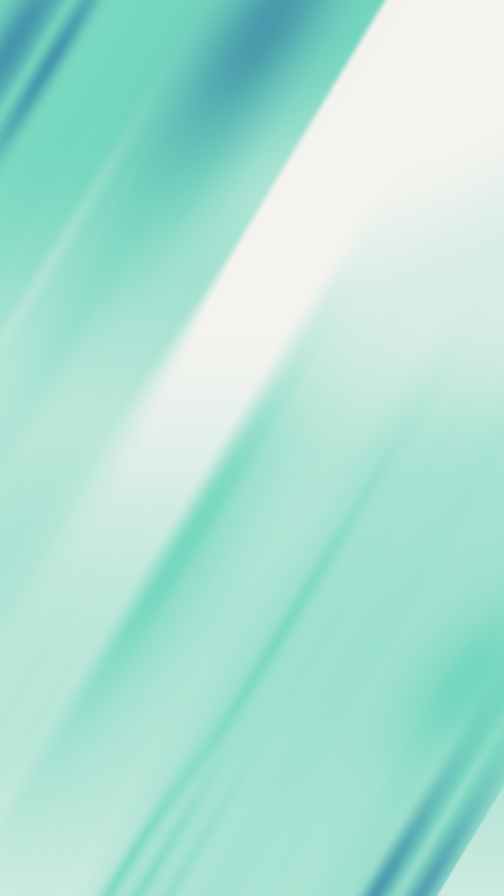
Give the GLSL for this background, as a WebGL 2 fragment shader.

```glsl
#version 300 es
precision highp float;

uniform vec2 u_resolution;
out vec4 outColor;

#define ASPECT 0.5625
#define SLANT 0.605
#define LEFT_EDGE -0.175
#define MID_EDGE -0.055
#define RIGHT_EDGE 0.488
#define GRAIN 0.022
#define PAPER vec3(0.957, 0.953, 0.940)
#define MINT vec3(0.440, 0.840, 0.740)
#define OCEAN vec3(0.250, 0.560, 0.660)

float bell(float x, float center, float width) {
    float d = (x - center) / width;
    return exp(-d * d);
}

// q.x runs across the slanted bands, q.y runs up the canvas
float streak(vec2 q, vec2 center, vec2 size) {
    return bell(q.x, center.x, size.x) * bell(q.y, center.y, size.y);
}

// Fine brushed lines from layered sines
float brushed(vec2 q) {
    float sum = 0.0, gain = 0.5, freq = 55.0;
    for (int i = 0; i < 4; i++) {
        float phase = float(i) * 2.3;
        sum += gain * sin(q.x * freq + phase + 0.8 * sin(q.y * 5.0 + phase));
        freq *= 1.83;
        gain *= 0.65;
    }
    return sum;
}

float leftPanel(vec2 q) {
    float ink = 0.40 + 0.55 * smoothstep(0.50, 0.86, q.y);
    ink += 0.15 * bell(q.y, 0.37, 0.13);
    ink *= smoothstep(-0.12, 0.25, q.y);
    ink -= 0.38 * smoothstep(-0.28, LEFT_EDGE, q.x) * bell(q.y, 0.80, 0.10);
    ink -= 0.20 * streak(q, vec2(-0.370, 0.74), vec2(0.010, 0.14));
    ink += 0.10 * streak(q, vec2(-0.300, 0.62), vec2(0.025, 0.14));
    return ink;
}

float gapPanel(vec2 q) {
    float ink = 0.45 * (1.0 - smoothstep(0.25, 0.66, q.y));
    return ink * smoothstep(-0.14, 0.20, q.y);
}

float rightPanel(vec2 q, float x) {
    float lift = q.y - 0.5 * max(x - 0.39, 0.0);
    float ink = 0.22 * (1.0 - smoothstep(0.62, 0.79, lift));
    ink += 0.34 * (1.0 - smoothstep(0.46, 0.66, q.y));
    ink += 0.09 * bell(q.y, 0.28, 0.17);
    float pale = 1.0 - smoothstep(0.06, 0.15, q.x);
    ink -= 0.14 * pale * (1.0 - smoothstep(0.40, 0.70, q.y));
    ink *= mix(1.0, smoothstep(-0.25, 0.15, q.y), pale);

    // Dense fold along the middle edge
    float fold = exp(-max(q.x + 0.032, 0.0) / 0.045);
    ink += 0.46 * fold * bell(q.y, 0.38, 0.20);
    ink += 0.10 * streak(q, vec2(-0.022, 0.46), vec2(0.012, 0.18));

    // Narrow ridge and its lower branches
    float ridge = 0.137 - 0.018 * (1.0 - smoothstep(0.0, 0.22, q.y));
    ink += 0.24 * streak(q, vec2(ridge, 0.27), vec2(0.010, 0.20));
    for (int i = 0; i < 3; i++) {
        float k = float(i);
        vec2 center = vec2(0.120 + 0.034 * k, -0.01);
        ink += (0.32 - 0.08 * k) * streak(q, center, vec2(0.009, 0.13));
    }

    // Lower right glow with bright seams
    ink += 0.30 * streak(q, vec2(0.375, 0.24), vec2(0.055, 0.08));
    ink += 0.35 * streak(q, vec2(0.440, 0.08), vec2(0.050, 0.19));
    ink -= 0.22 * streak(q, vec2(0.444, 0.08), vec2(0.008, 0.13));
    ink -= 0.12 * streak(q, vec2(0.398, 0.10), vec2(0.010, 0.13));
    return ink;
}

float oceanTint(vec2 q) {
    float tint = 0.85 * streak(q, vec2(-0.290, 0.97), vec2(0.060, 0.13));
    tint += 0.90 * streak(q, vec2(-0.560, 0.95), vec2(0.028, 0.14));
    tint += 0.85 * streak(q, vec2(-0.506, 0.93), vec2(0.013, 0.11));
    tint += 0.85 * streak(q, vec2(0.418, -0.01), vec2(0.014, 0.13));
    tint += 0.75 * streak(q, vec2(0.469, -0.01), vec2(0.015, 0.12));
    tint *= 1.0 - 0.65 * bell(q.x, -0.527, 0.007);
    return clamp(tint, 0.0, 1.0);
}

void main() {
    vec2 p = gl_FragCoord.xy / u_resolution * vec2(ASPECT, 1.0);
    vec2 q = vec2(p.x - SLANT * p.y, p.y);

    // Panels overlap softly low down and crisply higher up
    float soft = mix(0.060, 0.006, smoothstep(0.30, 0.75, q.y));
    float inGap = smoothstep(LEFT_EDGE - soft, LEFT_EDGE + soft, q.x);
    float inRight = smoothstep(MID_EDGE - 0.010, MID_EDGE + 0.022, q.x);
    float outside = smoothstep(RIGHT_EDGE - 0.002, RIGHT_EDGE + 0.002, q.x);

    float ink = mix(leftPanel(q), gapPanel(q), inGap);
    ink = mix(ink, rightPanel(q, p.x), inRight);
    ink += GRAIN * brushed(q) * smoothstep(0.05, 0.40, ink);
    ink = mix(ink, 0.30 + 1.6 * p.y, outside);

    vec3 color = mix(PAPER, MINT, clamp(ink, 0.0, 1.08));
    color = mix(color, OCEAN, oceanTint(q) * (1.0 - outside));
    outColor = vec4(color, 1.0);
}
```
